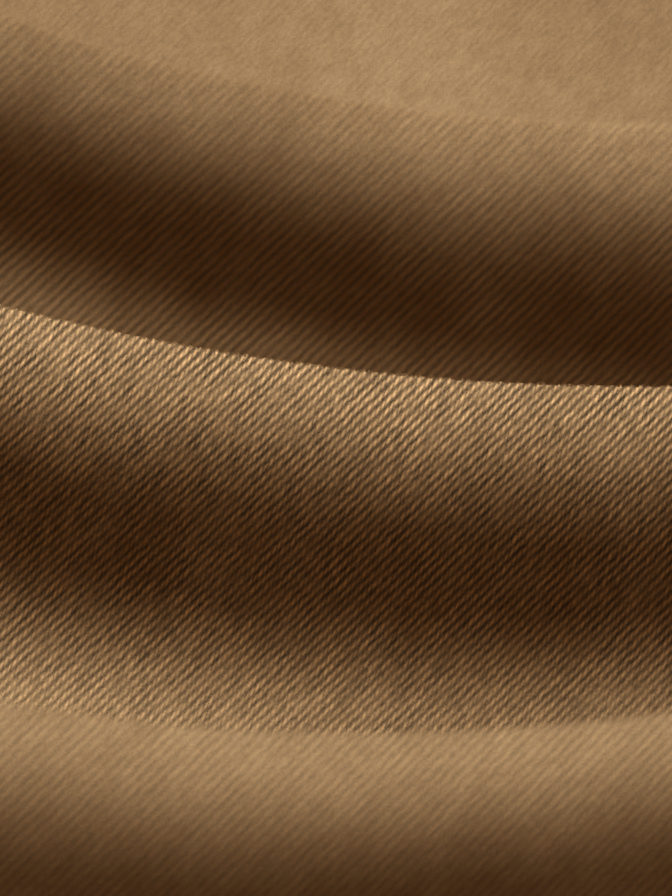
Give the GLSL for this texture, as a Shadertoy shader.

```glsl
// Soft folds of brown twill cloth: four overlapping layers split by curved crests.
// Each layer has a crest-trough-crest light profile and a procedural twill weave
// of diagonal wales cut into steep stitches, crisp only on the middle fold.

const vec3 SHADE = vec3(0.20, 0.11, 0.04);
const vec3 LIGHT = vec3(0.64, 0.51, 0.36);
const float WALE_ANGLE = 0.78;       // slope of the diagonal wales, radians
const float WALE_PITCH = 0.0080;     // distance between wales, in canvas heights
const float STITCH_ANGLE = 1.36;     // slope of the cuts between stitches
const float STITCH_PITCH = 0.0047;
const float WEAVE_CONTRAST = 0.34;
const float MOTTLE = 0.16;
const float GRAIN = 0.13;
const float CREST_FOLLOW = 0.25;     // how much the weave bends with a crest
const float TAU = 6.28319;

float hash(vec2 p) {
    vec3 q = fract(vec3(p.xyx) * 0.1031);
    q += dot(q, q.yzx + 33.33);
    return fract((q.x + q.y) * q.z);
}

float noise(vec2 p) {
    vec2 i = floor(p), f = fract(p);
    f = f * f * (3.0 - 2.0 * f);
    return mix(mix(hash(i), hash(i + vec2(1, 0)), f.x),
               mix(hash(i + vec2(0, 1)), hash(i + vec2(1, 1)), f.x), f.y);
}

float fbm(vec2 p) {
    float sum = 0.0, amp = 0.5;
    for (int i = 0; i < 4; i++) {
        sum += amp * noise(p);
        p = p * 2.03 + 17.0;
        amp *= 0.5;
    }
    return sum;
}

// Height of a crest below the top, as a parabola across the canvas
float crest(float x, vec3 k) { return k.x + x * (k.y + x * k.z); }

// Light falls from the crest to a broad trough, then climbs to the next fold
float foldLight(float s, float trough, float top, float low, float bottom) {
    return s < trough ? mix(top, low, smoothstep(0.0, trough - 0.04, s))
                      : mix(low, bottom, smoothstep(trough + 0.08, 1.02, s));
}

// Distance across lines that rise to the right at the given angle
float acrossLines(vec2 p, float angle) { return p.x * sin(angle) - p.y * cos(angle); }

// Signed weave relief; focus adds stitches to the plain diagonal wales
float twill(vec2 p, float focus) {
    p += 0.0012 * (vec2(noise(p * 130.0), noise(p * 130.0 + 60.0)) - 0.5);
    float w = acrossLines(p, WALE_ANGLE) / WALE_PITCH;
    float v = acrossLines(p, STITCH_ANGLE) / STITCH_PITCH;
    float wale = cos(TAU * (w - 0.5));
    float cut = cos(TAU * (v - 0.5));
    float vary = hash(vec2(floor(w), floor(v)) + 300.0) - 0.5;
    float stitch = 0.75 * wale + 0.40 * cut * (0.6 + 0.4 * wale) + 0.55 * vary;
    return mix(0.8 * wale, stitch, focus);
}

// Colour of one layer: tone 0..1, weave position, focus and weave strength
vec3 cloth(float tone, vec2 p, float focus, float strength) {
    float c = cos(WALE_ANGLE), s = sin(WALE_ANGLE);
    vec2 along = vec2(c * p.x + s * p.y, c * p.y - s * p.x) + 3.0;
    float mottle = fbm(along * vec2(45.0, 95.0)) - 0.47;
    float fibre = noise(along * vec2(170.0, 400.0)) - 0.5;
    float speck = noise(p * 560.0 + 900.0) - 0.5;
    float patchy = 0.65 + 0.7 * noise(along * vec2(50.0, 90.0) + 40.0);
    float weave = twill(p, focus) * WEAVE_CONTRAST * strength * patchy;
    vec3 col = mix(SHADE, LIGHT, tone + MOTTLE * mottle * (0.4 + 0.6 * tone));
    return col * (1.0 + weave + GRAIN * (fibre + speck) * (0.55 + 0.75 * focus));
}

void mainImage(out vec4 fragColor, in vec2 fragCoord) {
    vec2 uv = fragCoord / iResolution.xy;
    float x = uv.x, y = 1.0 - uv.y;
    vec2 p = vec2(fragCoord.x / iResolution.y, uv.y);
    float px = 1.0 / iResolution.y;

    // Crests from back to front
    float back = crest(x, vec3(0.016, 0.250, -0.128));
    float middle = crest(x, vec3(0.341, 0.190, -0.100));
    float front = crest(x, vec3(0.785, 0.128, -0.119));
    float s1 = (y - back) / (middle - back);
    float s2 = (y - middle) / (front - middle);
    float d1 = y - back, d3 = y - front;

    // Broad light on each layer
    float drift = 0.14 * (fbm(p * vec2(13.0, 8.0) + 5.0) - 0.47);
    float tone0 = 0.97 + 0.08 * exp(-16.0 * (x - 0.55) * (x - 0.55));
    float tone1 = foldLight(s1, mix(0.58, 0.78, x), mix(0.84, 0.97, x), 0.06,
                            mix(0.56, 0.16, x));
    float tone2 = foldLight(s2, mix(0.50, 0.58, x), mix(1.00, 0.94, x), 0.08,
                            mix(1.02, 0.68, x));
    float tone3 = mix(1.03, 0.14, smoothstep(0.01, mix(0.21, 0.19, x), d3));

    // Weave bends slightly with each crest
    vec2 q1 = vec2(p.x, CREST_FOLLOW * back - y);
    vec2 q2 = vec2(p.x, CREST_FOLLOW * middle - y);
    vec2 q3 = vec2(p.x, CREST_FOLLOW * front - y);
    vec3 c0 = cloth(tone0 + drift, p, 0.0, 0.05);
    vec3 c1 = cloth(tone1 + drift, q1 * 0.88, 0.15, 0.18 + 0.34 * smoothstep(0.1, 0.7, s1));
    vec3 c2 = cloth(tone2 + drift, q2, 1.0, mix(1.0, 0.65, smoothstep(0.7, 1.0, s2)));
    vec3 c3 = cloth(tone3 + drift, q3 * 0.85, 0.05, 0.18);

    // Layer the folds; crests catch a thin rim of light and a little fuzz
    float d2 = y - middle + 0.003 * (noise(p * 420.0) - 0.5);
    c1 *= 1.0 + 0.10 * exp(-abs(d1) * 140.0);
    c2 *= 1.0 + 0.08 * exp(-abs(d2) * 260.0);
    vec3 col = mix(c0, c1, smoothstep(-0.006, 0.006, d1));
    col = mix(col, c2, smoothstep(-0.0015 - px, 0.0015 + px, d2));
    col = mix(col, c3, smoothstep(-0.008, 0.008, d3));
    fragColor = vec4(clamp(col, 0.0, 1.0), 1.0);
}
```
